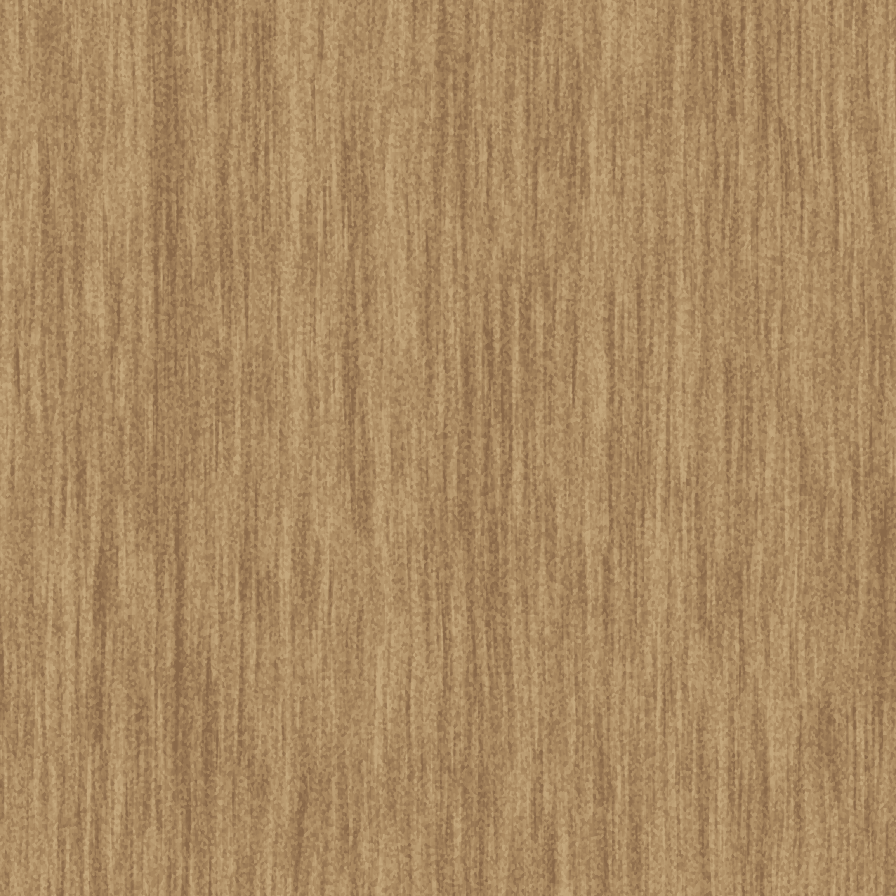
This texture is drawn by a three.js fragment shader. Its source:

```glsl
varying vec2 vUv;

const vec3 DARK_WOOD  = vec3(0.540, 0.410, 0.285);
const vec3 MID_WOOD   = vec3(0.668, 0.538, 0.377);
const vec3 LIGHT_WOOD = vec3(0.770, 0.655, 0.485);

// Cells per canvas, across and along the grain
const vec2 STREAK_CELLS  = vec2(105.0, 1.8);
const vec2 FIBRE_CELLS   = vec2(230.0, 13.0);
const vec2 SPECKLE_CELLS = vec2(380.0, 300.0);
const vec2 PORE_CELLS    = vec2(150.0, 13.0);
const vec2 GLINT_CELLS   = vec2(165.0, 20.0);
const float RING_COUNT   = 62.0;

// Strength of each layer on the tone scale, 0 dark to 1 light
const float BASE_TONE      = 0.51;
const float BAND_AMOUNT    = 0.085;
const float STREAK_AMOUNT  = 0.14;
const float FIBRE_AMOUNT   = 0.25;
const float SPECKLE_AMOUNT = 0.28;
const float RING_AMOUNT    = 0.24;
const float PORE_AMOUNT    = 0.26;
const float GLINT_AMOUNT   = 0.24;

const float PORE_SHARE  = 0.10;
const float GLINT_SHARE = 0.10;
const vec2 FLECK_RADIUS = vec2(0.32, 0.60);
const float CELL_SHARPNESS = 9.0;
const float RING_MEAN = 0.31;
const float TAU = 6.2831853;

vec3 hash3(vec2 cell) {
  vec3 p = fract(cell.xyx * vec3(0.1031, 0.1030, 0.0973));
  p += dot(p, p.yxz + 33.33);
  return fract((p.xxy + p.yzz) * p.zyx);
}

// Cellular noise: random tones softly blended between cells, -1 to 1
float cellTone(vec2 p) {
  vec2 cell = floor(p);
  float toneSum = 0.0;
  float weightSum = 0.0;
  for (int j = -1; j <= 1; j++) {
    for (int i = -1; i <= 1; i++) {
      vec2 neighbour = cell + vec2(float(i), float(j));
      vec3 seed = hash3(neighbour);
      vec2 offset = neighbour + seed.xy - p;
      float weight = exp(-CELL_SHARPNESS * dot(offset, offset));
      toneSum += weight * seed.z;
      weightSum += weight;
    }
  }
  return 2.0 * toneSum / weightSum - 1.0;
}

// Sparse soft dashes, one in a given share of the cells
float flecks(vec2 p, float share) {
  vec2 cell = floor(p);
  float mask = 0.0;
  for (int j = -1; j <= 1; j++) {
    for (int i = -1; i <= 1; i++) {
      vec2 neighbour = cell + vec2(float(i), float(j));
      vec3 seed = hash3(neighbour);
      float dist = length((neighbour + seed.xy - p) / FLECK_RADIUS);
      float dash = 1.0 - smoothstep(0.2, 1.0, dist);
      mask = max(mask, dash * step(seed.z, share));
    }
  }
  return mask;
}

// Sideways sway of the grain, stronger in the figured regions
float grainSway(vec2 p) {
  float figure = 0.5 + 0.5 * sin(p.x * 13.0 + 2.2);
  float slow = 0.0025 * sin(p.y * 5.0 + p.x * 9.0);
  float wavy = 0.0014 * sin(p.y * 19.0 + p.x * 23.0 + 1.0)
             + 0.0008 * sin(p.y * 43.0 + p.x * 37.0);
  return slow + wavy * figure;
}

// Broad light and dark bands
float broadBands(vec2 p) {
  return 0.5 * sin(p.x * 19.0 + 0.8)
       + 0.3 * sin(p.x * 41.0 + 2.0 + 0.3 * sin(p.y * 4.0))
       + 0.2 * sin(p.x * 87.0 + p.y * 0.8);
}

// Thin dark growth lines, gathered in groups, that leave the mean tone alone
float growthLines(vec2 p, float streak) {
  float wander = 0.9 * sin(p.x * 29.0) + 0.5 * sin(p.x * 71.0 + p.y * 2.0);
  float line = pow(0.5 + 0.5 * sin(TAU * (RING_COUNT * p.x + wander)), 3.0);
  float group = smoothstep(-0.4, 0.8, sin(p.x * 17.0 + 5.2));
  return (line - RING_MEAN) * group * (0.65 - 0.35 * streak);
}

void main() {
  vec2 grain = vec2(vUv.x + grainSway(vUv), vUv.y);
  float streak = cellTone(grain * STREAK_CELLS);

  float tone = BASE_TONE;
  tone += BAND_AMOUNT * broadBands(grain);
  tone += STREAK_AMOUNT * streak;
  tone += FIBRE_AMOUNT * cellTone(grain * FIBRE_CELLS + 41.0);
  tone += SPECKLE_AMOUNT * cellTone(vUv * SPECKLE_CELLS + 97.0);
  tone -= RING_AMOUNT * growthLines(grain, streak);
  tone -= PORE_AMOUNT * flecks(grain * PORE_CELLS + 13.0, PORE_SHARE);
  tone += GLINT_AMOUNT * flecks(grain * GLINT_CELLS + 71.0, GLINT_SHARE);

  // Tone to wood colour
  vec3 wood = mix(DARK_WOOD, MID_WOOD, clamp(tone * 2.0, 0.0, 1.0));
  wood = mix(wood, LIGHT_WOOD, clamp(tone * 2.0 - 1.0, 0.0, 1.0));
  gl_FragColor = vec4(wood, 1.0);
}
```
